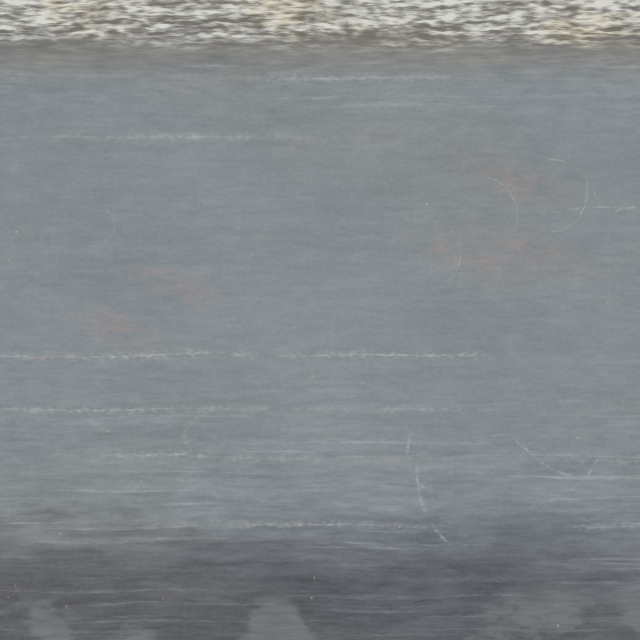
Write a WebGL 1 fragment shader that draws this texture.

```glsl
precision highp float;
uniform vec2 u_resolution;

vec2 hash2(vec2 p) {
  vec3 q = fract(p.xyx * vec3(0.1031, 0.1030, 0.0973));
  q += dot(q, q.yzx + 33.33);
  return fract((q.xx + q.yz) * q.zy);
}

float gradientAt(vec2 cell, vec2 offset) {
  return dot(hash2(cell) * 2.0 - 1.0, offset);
}

// Gradient noise, roughly -0.7 to 0.7
float noise(vec2 p) {
  vec2 i = floor(p), f = fract(p), e = vec2(1.0, 0.0);
  vec2 u = f * f * f * (f * (f * 6.0 - 15.0) + 10.0);
  return 1.3 * mix(
    mix(gradientAt(i, f), gradientAt(i + e, f - e), u.x),
    mix(gradientAt(i + e.yx, f - e.yx), gradientAt(i + e.xx, f - e.xx), u.x), u.y);
}

float fbm(vec2 p) {
  float sum = 0.0, amp = 0.6;
  for (int i = 0; i < 4; i++) {
    sum += amp * noise(p);
    p = p * 2.03 + 17.3;
    amp *= 0.55;
  }
  return sum;
}

mat2 rotation(float a) {
  return mat2(cos(a), sin(a), -sin(a), cos(a));
}

float arcDistance(vec2 p, float radius, float halfAngle) {
  p.x = abs(p.x);
  vec2 tip = vec2(sin(halfAngle), cos(halfAngle));
  return tip.y * p.x > tip.x * p.y ? length(p - tip * radius) : abs(length(p) - radius);
}

void main() {
  vec2 uv = gl_FragCoord.xy / u_resolution;
  vec2 warped = uv + 0.007 * vec2(noise(uv * 9.0), noise(uv * vec2(5.0, 9.0) + 40.0))
              + 0.0015 * vec2(noise(uv * 70.0), noise(uv * 70.0 + 30.0));
  float broad = fbm(uv * vec2(3.0, 5.0) + 5.0);
  float streaks = fbm(warped * vec2(5.0, 45.0) + 11.0);
  float fine = fbm(warped * vec2(22.0, 130.0) + 71.0);
  float mottle = fbm(uv * vec2(28.0, 60.0) + 33.0);
  float grain = noise(uv * vec2(130.0, 190.0)) + 0.6 * noise(uv * 240.0 + 3.0);

  // Slate board, darker towards the foot
  float foot = 1.0 - smoothstep(0.05, 0.25, uv.y + 0.07 * broad + 0.04 * streaks);
  vec3 col = mix(vec3(0.522, 0.55, 0.564), vec3(0.375, 0.382, 0.4), foot);
  float brushed = 1.0 - smoothstep(0.2, 0.48, uv.y) + smoothstep(0.78, 0.92, uv.y);
  col += 0.035 * broad + 0.022 * mottle + 0.016 * grain;
  col += (0.025 + 0.03 * brushed) * (streaks + fine);
  col += vec3(-0.008, 0.0, 0.008) * noise(uv * vec2(2.0, 3.0) + 90.0);

  // Faint hairlines left by wiping
  float hair = smoothstep(0.22, 0.5, noise(warped * vec2(2.5, 150.0) + 61.0));
  col += 0.065 * hair * brushed * (0.6 + fine);

  // Pale wiped patches along the bottom edge
  float wipe = noise(vec2(uv.x * 8.0 + uv.y * 3.0, uv.y * 5.0) + 23.0);
  float patches = smoothstep(-0.05, 0.15, wipe + 0.25 * mottle)
                * (1.0 - smoothstep(0.03, 0.09, uv.y - 0.05 * wipe));
  col = mix(col, vec3(0.47, 0.48, 0.49) + 0.06 * fine, 0.75 * patches);

  // Worn, fibrous strip at the top, brownish along its lower side
  float tan_ = smoothstep(0.86, 0.93, uv.y + 0.03 * streaks);
  col = mix(col, vec3(0.51, 0.503, 0.485) + 0.09 * (streaks + fine), 0.85 * tan_);
  float fibre = 0.6 * streaks + 1.1 * fine + 0.45 * noise(warped * vec2(60.0, 170.0));
  vec3 strip = mix(vec3(0.46, 0.45, 0.43), vec3(0.84, 0.84, 0.82),
                   smoothstep(-0.5, 0.55, fibre + 4.0 * (uv.y - 0.96)));
  strip *= mix(vec3(1.0), vec3(1.0, 0.97, 0.91), smoothstep(0.0, 0.4, broad + 0.4 * mottle));
  col = mix(col, strip, smoothstep(0.915, 0.955, uv.y + 0.025 * streaks));

  // Rust-red smudges and tiny specks
  for (int i = 0; i < 5; i++) {
    vec2 seed = hash2(vec2(float(i) + 3.0, 8.0));
    vec2 p = rotation(0.35) * (uv - vec2(seed.x, 0.45 + 0.3 * seed.y)) * vec2(14.0, 40.0);
    col += vec3(0.04, -0.004, -0.014) * exp(-dot(p, p)) * (0.7 + 2.0 * mottle);
  }
  vec2 cell = floor(uv * 26.0);
  float speckDistance = length(fract(uv * 26.0) - 0.2 - 0.6 * hash2(cell + 50.0));
  float speck = (1.0 - smoothstep(0.01, 0.08, speckDistance)) * step(0.94, hash2(cell + 9.0).x);
  col = mix(col, mix(vec3(0.7, 0.48, 0.43), vec3(0.72), hash2(cell).y), 0.5 * speck);

  // Long crumbly chalk lines
  float crumbs = smoothstep(-0.15, 0.4, noise(uv * vec2(110.0, 190.0) + 7.0) + 0.5 * mottle);
  for (int i = 0; i < 6; i++) {
    float k = float(i);
    vec2 seed = hash2(vec2(k, 31.0));
    float level = 0.18 + 0.083 * k + 0.03 * seed.x + 0.26 * step(4.0, k);
    float d = abs(warped.y - level - 0.02 * (seed.y - 0.5) * uv.x);
    float fade = smoothstep(-0.4, 0.5, noise(vec2(uv.x * 3.0, k * 7.3 + 0.4)) + 0.4 * mottle);
    float core = 1.0 - smoothstep(0.0003, 0.0028, d);
    float dust = (1.0 - smoothstep(0.001, 0.01, d)) * crumbs;
    vec3 chalk = mix(vec3(0.68, 0.69, 0.69), vec3(0.66, 0.55, 0.53),
                     smoothstep(0.2, 0.45, noise(vec2(uv.x * 6.0, k * 3.7))));
    col = mix(col, chalk, fade * (0.3 * core + 0.5 * dust));
  }

  // Scattered curved chalk scratches
  for (int i = 0; i < 16; i++) {
    float k = float(i);
    vec2 place = hash2(vec2(k, 57.0)), shape = hash2(vec2(k, 83.0));
    vec2 p = rotation(6.28 * shape.x) * (warped - vec2(place.x, 0.2 + 0.66 * place.y));
    float radius = 0.03 + 0.25 * shape.y * shape.y;
    float d = arcDistance(p, radius, 0.04 / radius + 0.2);
    float worn = smoothstep(-0.5, 0.4, noise(uv * 28.0 + k * 5.0)) * (0.25 + 0.75 * crumbs);
    float scratch = 1.0 - smoothstep(0.0003, 0.002 + 0.005 * shape.x * shape.x, d);
    vec3 chalk = mix(vec3(0.69, 0.71, 0.71), vec3(0.67, 0.58, 0.55), step(0.8, place.y));
    col = mix(col, chalk, (0.3 + 0.4 * place.x) * scratch * worn);
  }
  gl_FragColor = vec4(clamp(col, 0.0, 1.0), 1.0);
}
```
